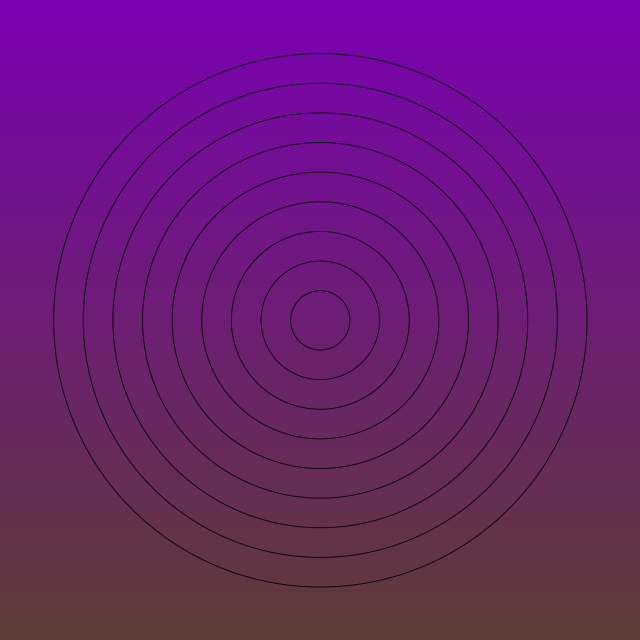
A three.js fragment shader for this background:

```glsl
#define TOP_COLOR vec3(0.480, 0.000, 0.700)
#define BOTTOM_COLOR vec3(0.370, 0.235, 0.210)
#define LINE_COLOR vec3(0.02, 0.0, 0.03)
#define RING_CENTER vec2(0.5005, 0.4995)
#define RING_SPACING 0.0463
#define RING_COUNT 9.0
#define LINE_WIDTH 0.0014

varying vec2 vUv;

// Distance to the nearest of the evenly spaced concentric circles
float ringDistance(vec2 point) {
  float radius = length(point - RING_CENTER);
  float ring = clamp(floor(radius / RING_SPACING + 0.5), 1.0, RING_COUNT);
  return abs(radius - ring * RING_SPACING);
}

// Smooth coverage of a thin line at the given distance
float lineMask(float dist, float pixel) {
  return clamp((0.5 * LINE_WIDTH - dist) / pixel + 0.5, 0.0, 1.0);
}

void main() {
  // Vertical gradient
  vec3 color = mix(BOTTOM_COLOR, TOP_COLOR, vUv.y);

  // Concentric outlines
  float pixel = max(fwidth(vUv.y), 0.00001);
  color = mix(color, LINE_COLOR, lineMask(ringDistance(vUv), pixel));

  gl_FragColor = vec4(color, 1.0);
}
```
